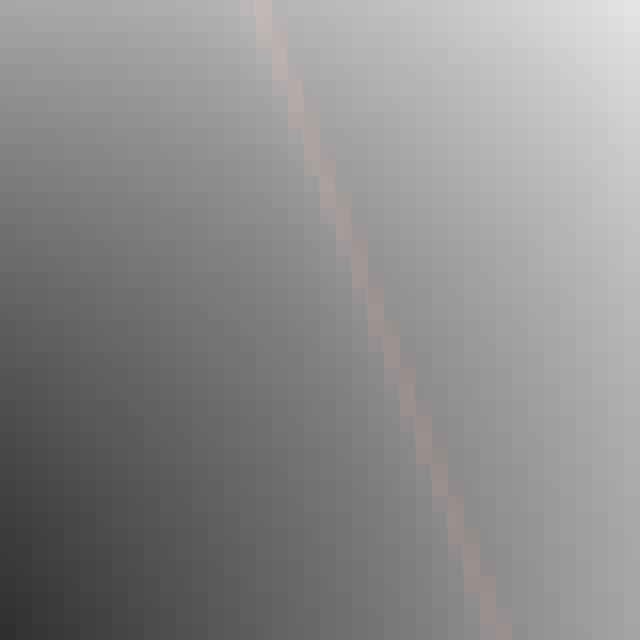
Write a WebGL 2 fragment shader that draws this background.

```glsl
#version 300 es
precision highp float;
// A grey ramp, dark at lower left and bright at upper right, drawn on a
// 40 by 40 mosaic and crossed by a faint rosy slanting line.
// Coordinates snap to cell centres; the ramp is a low-order polynomial.
uniform vec2 u_resolution;
out vec4 outColor;

// Snaps a point to its cell centre, easing across the cell edge.
vec2 snapToCell(vec2 uv, float cells) {
    vec2 grid = uv * cells;
    vec2 edge = cells / u_resolution;
    vec2 ease = smoothstep(1.0 - edge, vec2(1.0), fract(grid));
    return (floor(grid) + 0.5 + ease) / cells;
}

// Brightness of the curved background ramp.
float ramp(vec2 p) {
    float rise = 0.18 + p.y * (0.27 + 0.21 * p.y);
    return rise + p.x * (0.47 - 0.44 * p.y + 0.21 * p.x * p.y);
}

void main() {
    const float cells = 40.0;
    vec2 p = snapToCell(gl_FragCoord.xy / u_resolution, cells);

    // Horizontal distance to the slanting line, in cells
    float d = (p.x - 0.786 + 0.382 * p.y) * cells;
    float line = clamp(1.15 - abs(d), 0.0, 1.0);

    // Soft light on the left side of the line
    float glow = exp(-abs(d) * 0.45) * (1.0 - smoothstep(-0.6, 0.8, d));

    vec3 color = vec3(ramp(p) + 0.03 * glow);
    color += line * vec3(0.055, 0.007, 0.004);
    outColor = vec4(color, 1.0);
}
```
